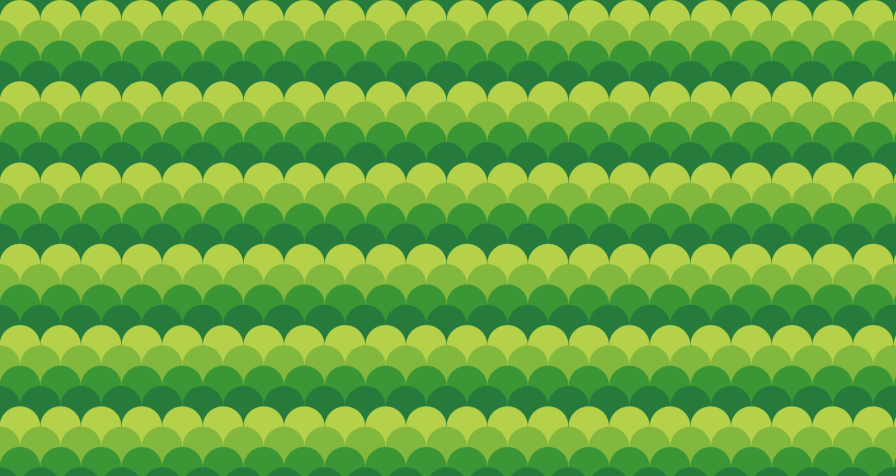
Write a Shadertoy shader that draws this pattern.

```glsl
// Overlapping scallops in four greens: rows of touching discs, each row half
// a disc lower and shifted half a disc sideways, painted from top to bottom.
// Only the few rows that can reach a pixel are composited.

vec3 rowColour(float row) {
    float shade = mod(row, 4.0);
    if (shade < 0.5) return vec3(0.71, 0.82, 0.29); // lime
    if (shade < 1.5) return vec3(0.505, 0.72, 0.24); // leaf
    if (shade < 2.5) return vec3(0.23, 0.59, 0.21); // grass
    return vec3(0.15, 0.48, 0.23); // forest
}

// Signed distance to the nearest disc of a row; discs have diameter 1.
float discRow(vec2 p, float row) {
    float x = p.x - 0.49 - 0.5 * mod(row, 2.0);
    x -= floor(x + 0.5);
    return length(vec2(x, p.y - 0.5 * row - 0.5)) - 0.5;
}

void mainImage(out vec4 fragColor, in vec2 fragCoord) {
    // Disc diameters from the top left corner, y pointing down.
    float pixel = 22.05 / iResolution.x;
    vec2 p = vec2(fragCoord.x, iResolution.y - fragCoord.y) * pixel;

    // Later rows lie in front of earlier ones.
    float row = floor(p.y * 2.0);
    vec3 colour = rowColour(row - 2.0);
    for (float i = -2.0; i <= 1.0; i++) {
        float d = discRow(p, row + i);
        float cover = 1.0 - smoothstep(-0.8 * pixel, 0.8 * pixel, d);
        colour = mix(colour, rowColour(row + i), cover);
    }

    fragColor = vec4(colour, 1.0);
}
```
